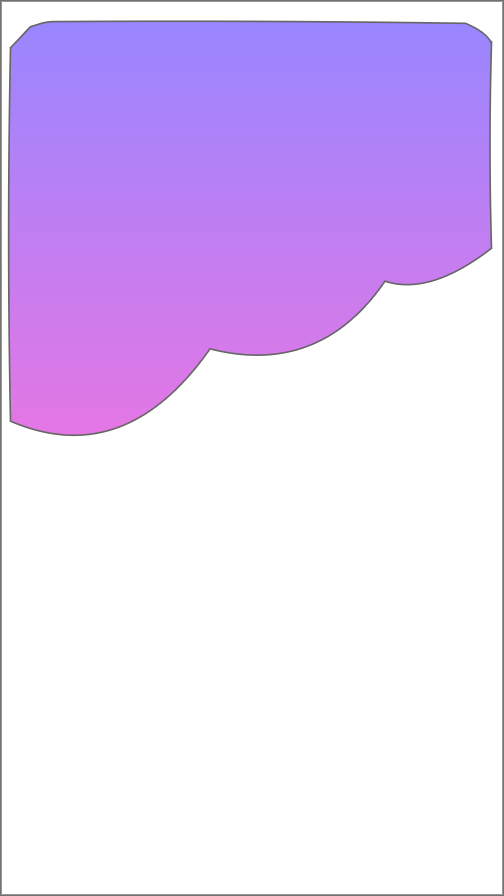
Give the GLSL for this background, as a WebGL 1 fragment shader.

```glsl
precision highp float;
// A violet-to-pink panel with a scalloped lower edge on a thinly framed white page.
// The panel intersects bowed walls and cut corners with a union of three
// parabolic lobes; its signed distance drives both the fill and the outline.

uniform vec2 u_resolution;

#define CANVAS vec2(432.0, 768.0)
#define VIOLET vec3(0.600, 0.525, 1.000)
#define PINK vec3(0.895, 0.465, 0.895)
#define OUTLINE_COLOR vec3(0.40)
#define FRAME_COLOR vec3(0.45)
#define OUTLINE_WIDTH 1.4
#define FRAME_WIDTH 1.5
#define GRADIENT_TOP 18.0
#define GRADIENT_BOTTOM 373.0

// Signed distance, positive below (y down), to the quadratic curve a-c-b
// that advances in x; first-order estimate, extended past both ends.
float belowCurve(vec2 p, vec2 a, vec2 c, vec2 b) {
  vec2 u = c - a;
  vec2 w = a - 2.0 * c + b;
  float dx = p.x - a.x;
  float root = sqrt(max(u.x * u.x + w.x * dx, 25.0));
  float t = dx / (u.x + root);
  float curveY = a.y + t * (2.0 * u.y + t * w.y);
  vec2 tangent = vec2(root, u.y + w.y * t);
  return (p.y - curveY) * root / length(tangent);
}

// Offset of a gently bowed edge from its flattest point.
float bow(float s, float center, float halfSpan, float depth) {
  float k = (s - center) / halfSpan;
  return depth * k * k;
}

float smoothMax(float a, float b, float k) {
  float h = max(k - abs(a - b), 0.0) / k;
  return max(a, b) + 0.25 * k * h * h;
}

float panelDistance(vec2 p) {
  // Scalloped lower edge
  vec2 start = vec2(9.0, 361.0);
  vec2 cuspA = vec2(180.0, 299.0);
  vec2 cuspB = vec2(330.0, 241.0);
  vec2 end = vec2(421.0, 213.0);
  float lobes = belowCurve(p, start, vec2(107.0, 403.0), cuspA);
  lobes = min(lobes, belowCurve(p, cuspA, vec2(273.7, 322.9), cuspB));
  lobes = min(lobes, belowCurve(p, cuspB, vec2(368.5, 253.6), end));

  // Side walls
  float left = 7.4 + bow(p.y, 201.0, 160.0, 1.6) - p.x;
  float right = p.x - 420.0 - bow(p.y, 125.0, 88.0, 1.3);

  // Top edge with a cut left corner and a rounded right corner
  vec2 fromCut = p - vec2(26.0, 23.0);
  float cut = dot(fromCut, normalize(vec2(-18.0, -17.0)));
  float shoulder = dot(fromCut, normalize(vec2(-0.32, -1.0)));
  float top = 18.2 + bow(p.x, 150.0, 249.0, 1.8) - p.y;
  top = max(smoothMax(top, shoulder, 2.0), cut);
  float corner = -belowCurve(p, vec2(399.0, 20.0), vec2(418.0, 28.0), vec2(421.5, 38.0));

  return max(max(lobes, max(left, right)), max(top, corner));
}

// Antialiased coverage of the region where d is negative.
float coverage(float d, float pixel) {
  return clamp(0.5 - d / pixel, 0.0, 1.0);
}

void main() {
  vec2 p = gl_FragCoord.xy / u_resolution * CANVAS;
  p.y = CANVAS.y - p.y;
  float pixel = CANVAS.x / u_resolution.x;

  // Panel fill and outline
  float d = panelDistance(p);
  float fade = clamp((p.y - GRADIENT_TOP) / (GRADIENT_BOTTOM - GRADIENT_TOP), 0.0, 1.0);
  vec3 color = mix(vec3(1.0), mix(VIOLET, PINK, fade), coverage(d, pixel));
  color = mix(color, OUTLINE_COLOR, coverage(abs(d) - 0.5 * OUTLINE_WIDTH, pixel));

  // Page frame
  vec2 inset = min(p, CANVAS - p);
  color = mix(color, FRAME_COLOR, coverage(min(inset.x, inset.y) - FRAME_WIDTH, pixel));

  gl_FragColor = vec4(color, 1.0);
}
```
